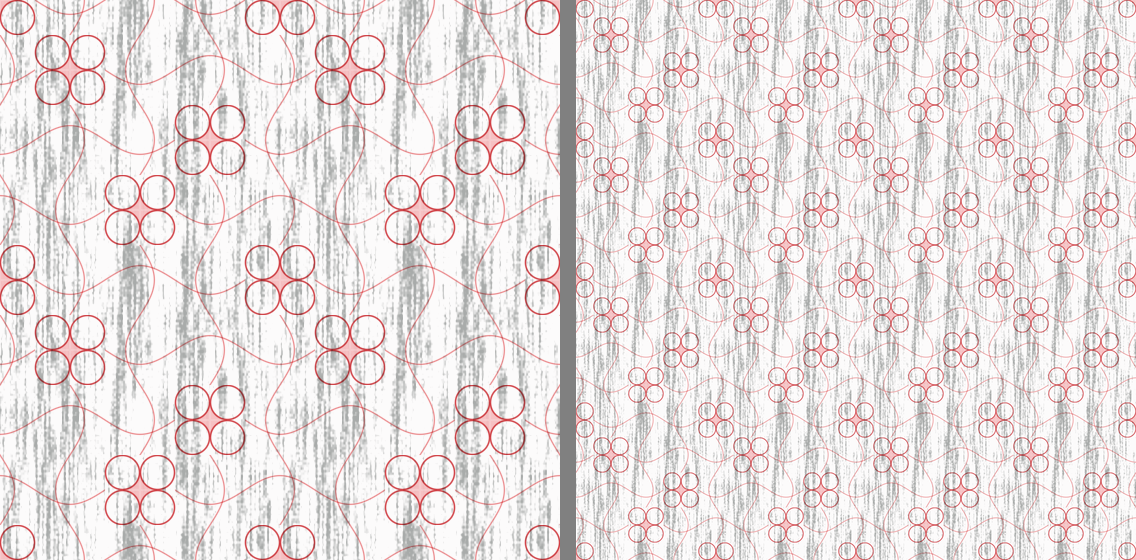
Left: one tile. Right: repeated 2 by 2.
A WebGL 1 fragment shader for this pattern:

```glsl
precision highp float;
uniform vec2 u_resolution;

const float CELLS = 8.0;            // lattice cells across the canvas
const float BLOCK = 4.0;            // cells per repeating block
const float PI = 3.14159265;
const float WAVE_HEIGHT = 0.205;    // lengths below are in cells
const float WAVE_HALF_WIDTH = 0.009;
const float WAVE_GAP = 0.5;
const float RING_OFFSET = 0.25;
const float RING_RADIUS = 0.243;
const float RING_HALF_WIDTH = 0.011;
const float CROSS_HALF_WIDTH = 0.006;
const vec2 BAND_CELLS = vec2(44.0, 2.0);    // grain cells per block
const vec2 FIBRE_CELLS = vec2(128.0, 9.0);
const vec2 SPECK_CELLS = vec2(150.0, 110.0);
const vec3 PAPER = vec3(0.99, 0.985, 0.985);
const vec3 GRAIN = vec3(0.66, 0.67, 0.665);
const vec3 WAVE_TINT = vec3(0.93, 0.55, 0.56);
const vec3 RING_TINT = vec3(0.83, 0.27, 0.29);
const vec3 STAR_TINT = vec3(0.96, 0.73, 0.74);
const vec3 CROSS_COLOR = vec3(0.98, 0.88, 0.88);

float hash(vec2 p) {
  vec3 q = fract(p.xyx * 0.1031);
  q += dot(q, q.yzx + 33.33);
  return fract((q.x + q.y) * q.z);
}

// Value noise that wraps after the given number of cells
float wrapNoise(vec2 uv, vec2 cells) {
  vec2 p = uv * cells;
  vec2 i = floor(p);
  vec2 f = fract(p);
  f = f * f * (3.0 - 2.0 * f);
  vec2 a = mod(i, cells);
  vec2 b = mod(i + 1.0, cells);
  return mix(mix(hash(a), hash(vec2(b.x, a.y)), f.x),
             mix(hash(vec2(a.x, b.y)), hash(b), f.x), f.y);
}

// Vertical brushed streaks
vec3 brushedPaper(vec2 uv) {
  float tone = 0.30 * wrapNoise(uv, BAND_CELLS)
             + 0.45 * wrapNoise(uv + 0.37, FIBRE_CELLS)
             + 0.25 * wrapNoise(uv + 0.71, SPECK_CELLS);
  return mix(PAPER, GRAIN, smoothstep(0.46, 0.80, tone));
}

// Column of the flower in a row, and its inverse
float flowerColumn(float row) {
  float high = floor(mod(row, BLOCK) / 2.0);
  return 2.0 * mod(high + row, 2.0) + high;
}

float flowerRow(float column) {
  float high = floor(mod(column, BLOCK) / 2.0);
  float low = mod(column, 2.0);
  return 2.0 * low + mod(high + low, 2.0);
}

float wrapOffset(float d) {
  return mod(d + 0.5 * BLOCK, BLOCK) - 0.5 * BLOCK;
}

float stroke(float dist, float halfWidth, float soft) {
  return 1.0 - smoothstep(halfWidth - soft, halfWidth + soft, abs(dist));
}

// Wave along one axis, broken where it meets its flower
float wave(float along, float across, float height, float soft) {
  float slope = height * PI * sin(PI * along);
  float dist = (across - height * cos(PI * along)) / sqrt(1.0 + slope * slope);
  float open = smoothstep(WAVE_GAP - soft, WAVE_GAP + soft, abs(along));
  return stroke(dist, WAVE_HALF_WIDTH, soft) * open;
}

void main() {
  vec2 uv = gl_FragCoord.xy / u_resolution;
  vec2 p = uv * CELLS;
  float soft = 0.75 * CELLS / min(u_resolution.x, u_resolution.y);
  vec2 node = floor(p + 0.5);
  vec2 local = p - node;

  vec3 color = brushedPaper(uv * CELLS / BLOCK);

  // Interlaced waves
  float dx = wrapOffset(p.x - flowerColumn(node.y));
  float dy = wrapOffset(p.y - flowerRow(node.x));
  color *= mix(vec3(1.0), WAVE_TINT, wave(dx, local.y, WAVE_HEIGHT, soft));
  color *= mix(vec3(1.0), WAVE_TINT, wave(dy, local.x, -WAVE_HEIGHT, soft));

  // Star between the four rings, with a pale cross
  vec2 q = abs(vec2(dx, local.y));
  float ring = length(q - RING_OFFSET) - RING_RADIUS;
  float star = smoothstep(-soft, soft, ring)
             * (1.0 - smoothstep(RING_OFFSET - soft, RING_OFFSET, max(q.x, q.y)));
  color = mix(color, STAR_TINT, 0.9 * star);
  float cross = stroke(min(q.x, q.y), CROSS_HALF_WIDTH, soft);
  color = mix(color, CROSS_COLOR, 0.7 * cross * star);

  // Rings
  color *= mix(vec3(1.0), RING_TINT, stroke(ring, RING_HALF_WIDTH, soft));
  gl_FragColor = vec4(color, 1.0);
}
```
